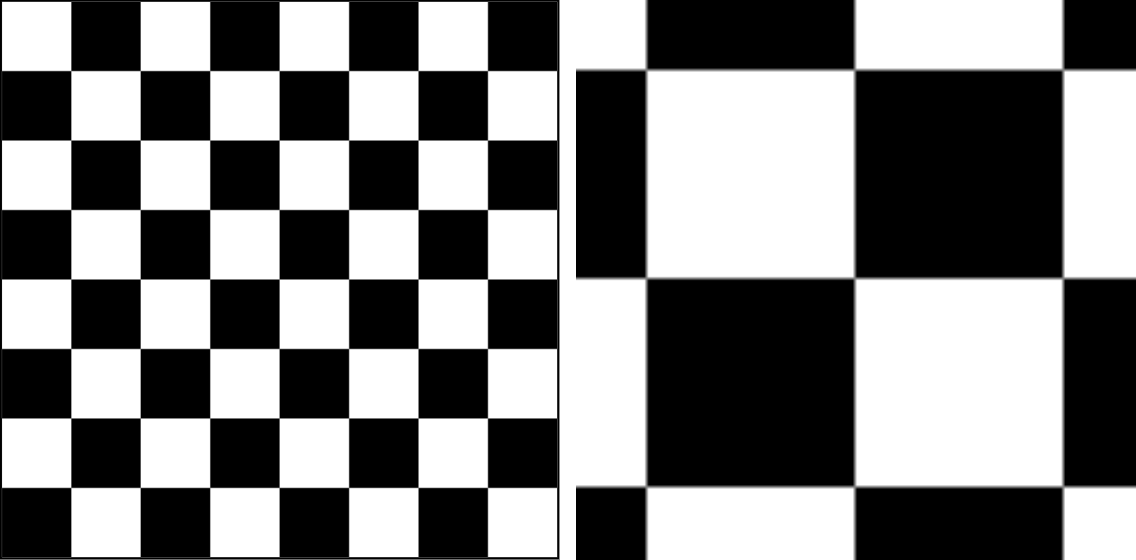
Left, the full canvas; right, a detail of the centre.
Write a WebGL 2 fragment shader that draws this pattern.

```glsl
#version 300 es
precision highp float;
// Eight by eight black and white checkerboard in a thin black frame.
// Two signed square waves are multiplied; their soft zero crossings leave
// fine grey seams between the squares.

uniform vec2 u_resolution;
out vec4 outColor;

// Square wave from -1 to 1 on each axis, ramped across every cell boundary.
vec2 softSquareWave(vec2 cell, vec2 halfSeam) {
    vec2 edgeDistance = 0.5 - abs(fract(cell) - 0.5);
    vec2 parity = 1.0 - 2.0 * mod(floor(cell), 2.0);
    return parity * clamp(edgeDistance / halfSeam, 0.0, 1.0);
}

// Coverage of an axis-aligned box with edges softened by blur.
float boxMask(vec2 uv, vec2 low, vec2 high, vec2 blur) {
    vec2 inside = min(uv - low, high - uv);
    vec2 cover = clamp(inside / blur + 0.5, 0.0, 1.0);
    return cover.x * cover.y;
}

void main() {
    vec2 uv = gl_FragCoord.xy / u_resolution;
    vec2 pixel = 1.0 / u_resolution;

    // Board corners, leaving room for the frame.
    vec2 low = vec2(0.0033, 0.0046);
    vec2 high = vec2(0.9954, 0.9972);
    vec2 pitch = (high - low) / 8.0;

    // Alternating squares; the lower left one is black.
    vec2 halfSeam = max(vec2(0.0013), 0.5 * pixel) / pitch;
    vec2 wave = softSquareWave((uv - low) / pitch, halfSeam);
    float checker = 0.5 - 0.5 * wave.x * wave.y;

    // Black frame, with a faint pale rim past its right and bottom sides.
    float board = boxMask(uv, low, high, pixel);
    float frame = boxMask(uv, vec2(-0.1, 0.0014), vec2(0.9982, 1.1), pixel);
    float shade = mix(0.57, checker * board, frame);

    outColor = vec4(vec3(shade), 1.0);
}
```
